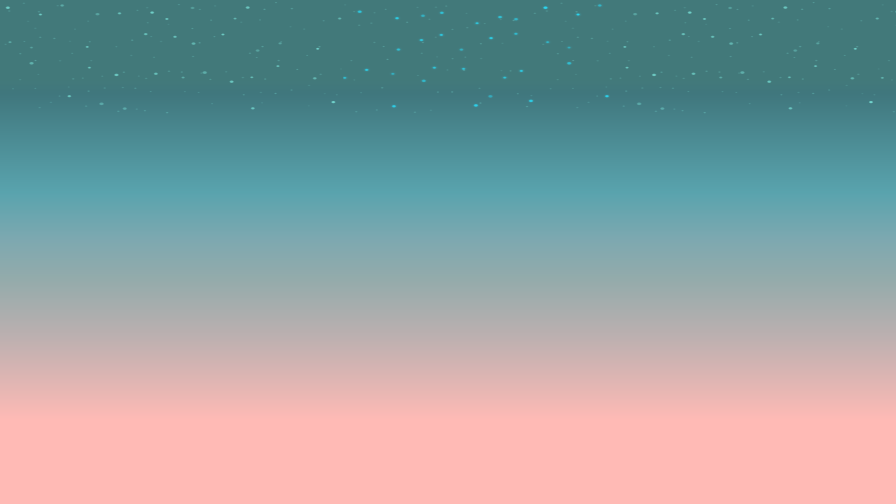
A WebGL 2 fragment shader for this background:

```glsl
#version 300 es
precision highp float;

uniform vec2 u_resolution;
out vec4 outColor;

// Sky colours, from the ground haze up to the zenith
const vec3 HAZE_PINK  = vec3(1.00, 0.73, 0.71);
const vec3 DUSTY_ROSE = vec3(0.74, 0.69, 0.69);
const vec3 GREY_SAGE  = vec3(0.58, 0.67, 0.67);
const vec3 MIST_BLUE  = vec3(0.49, 0.66, 0.69);
const vec3 TEAL_BAND  = vec3(0.35, 0.64, 0.68);
const vec3 DEEP_TEAL  = vec3(0.25, 0.465, 0.49);
const vec3 ZENITH     = vec3(0.26, 0.475, 0.48);

// Heights of those colours, as fractions of the canvas
const float HAZE_TOP = 0.165;
const float ROSE_Y   = 0.33;
const float SAGE_Y   = 0.445;
const float MIST_Y   = 0.525;
const float BAND_Y   = 0.618;
const float DEEP_Y   = 0.815;
const float ZENITH_Y = 0.84;

// Star field, in canvas heights
const vec3 PALE_STAR   = vec3(0.48, 0.90, 0.86);
const vec3 BRIGHT_STAR = vec3(0.16, 0.86, 0.97);
const float FIELD_DEPTH  = 0.23;
const float FIELD_PERIOD = 1.0667;
const vec2 BRIGHT_SPAN   = vec2(0.68, 1.21);
const vec2 STAR_STRETCH  = vec2(0.72, 1.15);
const float STAR_RADIUS  = 0.0026;
const float DUST_RADIUS  = 0.0013;
const float GLOW_RADIUS  = 0.0075;
const float GLOW_AMOUNT  = 0.4;

float hash(vec2 p) {
    return fract(sin(dot(p, vec2(127.1, 311.7))) * 43758.5453);
}

float ramp(float low, float high, float y) {
    return clamp((y - low) / (high - low), 0.0, 1.0);
}

vec3 skyColor(float y) {
    vec3 color = mix(HAZE_PINK, DUSTY_ROSE, ramp(HAZE_TOP, ROSE_Y, y));
    color = mix(color, GREY_SAGE, ramp(ROSE_Y, SAGE_Y, y));
    color = mix(color, MIST_BLUE, ramp(SAGE_Y, MIST_Y, y));
    color = mix(color, TEAL_BAND, ramp(MIST_Y, BAND_Y, y));
    color = mix(color, DEEP_TEAL, ramp(BAND_Y, DEEP_Y, y));
    return mix(color, ZENITH, ramp(DEEP_Y, ZENITH_Y, y));
}

// One jittered star per cell; x = core coverage, y = glow
vec2 starLayer(vec2 p, vec2 grid, float radius, float density, float seed) {
    vec2 cellSize = vec2(FIELD_PERIOD, FIELD_DEPTH) / grid;
    vec2 cell = floor(p / cellSize);
    if (cell.y < 0.0 || cell.y >= grid.y) return vec2(0.0);

    vec2 id = vec2(mod(cell.x, grid.x), cell.y) + seed;
    vec2 jitter = vec2(hash(id), hash(id + 17.3));
    vec2 center = (cell + mix(vec2(0.16), vec2(0.84), jitter)) * cellSize;

    // The lowest quarter of the field is sparser
    float thinning = cell.y >= 0.75 * grid.y ? 0.7 : 1.0;
    float present = step(hash(id + 41.7), density * thinning);
    float strength = present * mix(0.4, 1.0, hash(id + 73.1));
    float size = radius * mix(0.7, 1.1, hash(id + 91.9));

    float dist = length((p - center) * STAR_STRETCH);
    float edge = 0.75 / u_resolution.y;
    float core = 1.0 - smoothstep(size - edge, size + edge, dist);
    float glow = 1.0 - smoothstep(0.0, GLOW_RADIUS, dist);
    return strength * vec2(core, glow * glow);
}

void main() {
    vec2 uv = gl_FragCoord.xy / u_resolution.y;
    vec3 color = skyColor(uv.y);

    // Stars hang from the top edge and repeat sideways
    vec2 p = vec2(uv.x, 1.0 - uv.y);
    vec2 stars = starLayer(p, vec2(20.0, 4.0), STAR_RADIUS, 0.85, 3.0);
    float dust = starLayer(p, vec2(34.0, 7.0), DUST_RADIUS, 0.6, 57.0).x;

    // The central group is bluer and glows
    float bright = step(BRIGHT_SPAN.x, uv.x) * step(uv.x, BRIGHT_SPAN.y);
    vec3 starColor = mix(PALE_STAR, BRIGHT_STAR, bright);
    color = mix(color, PALE_STAR, 0.35 * dust);
    color = mix(color, starColor, GLOW_AMOUNT * bright * stars.y);
    color = mix(color, starColor, stars.x * mix(0.85, 1.0, bright));

    outColor = vec4(color, 1.0);
}
```
